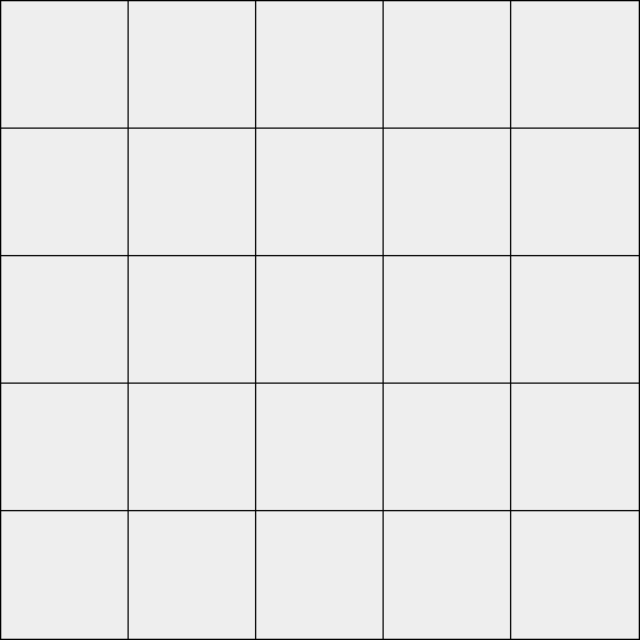
Write a WebGL 1 fragment shader that draws this pattern.

```glsl
precision highp float;

// Draws a pale sheet ruled into five by five square cells with thin black
// lines and a frame of the same width. Each line's coverage is found by
// filtering a band with a window slightly wider than one pixel.

uniform vec2 u_resolution;

const float LINE_WIDTH = 1.0 / 512.0;
const float CELL_PITCH = 102.0 / 512.0;

// Inner rules: filtered coverage of the nearest of the four on each axis.
vec2 ruleCoverage(vec2 p, vec2 window) {
  vec2 index = clamp(floor(p / CELL_PITCH + 0.5), 1.0, 4.0);
  vec2 dist = abs(p - index * CELL_PITCH - 0.5 * LINE_WIDTH);
  vec2 peak = min(vec2(1.0), LINE_WIDTH / window);
  return clamp((0.5 * (LINE_WIDTH + window) - dist) / window, vec2(0.0), peak);
}

// Frame: a band along the canvas edge, solid on its outer side.
vec2 frameCoverage(vec2 p, vec2 window) {
  vec2 edgeDist = min(p, 1.0 - p);
  return clamp((LINE_WIDTH - edgeDist) / window + 0.5, 0.0, 1.0);
}

void main() {
  // Cells are counted from the top left; the last ones are slightly larger.
  vec2 p = gl_FragCoord.xy / u_resolution;
  p.y = 1.0 - p.y;

  vec2 window = 1.15 / u_resolution;
  vec2 ink = max(ruleCoverage(p, window), frameCoverage(p, window));

  // Multiplying what each axis leaves bare keeps the crossings smooth.
  float bare = (1.0 - ink.x) * (1.0 - ink.y);
  gl_FragColor = vec4(vec3(0.932) * bare, 1.0);
}
```
